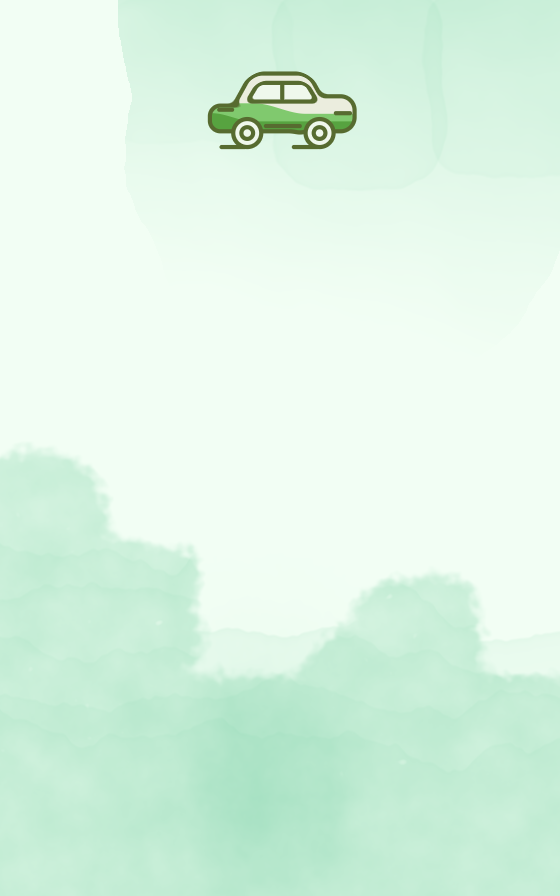
A Shadertoy shader for this background:

```glsl
// Mint watercolour washes on pale paper with a small green car icon near the top.

const vec3 PAPER = vec3(0.948, 0.996, 0.956);
const vec3 MINT  = vec3(0.76, 0.925, 0.83);
const vec3 DEEP  = vec3(0.60, 0.86, 0.73);
const vec3 INK   = vec3(0.34, 0.42, 0.19);
const vec3 CREAM = vec3(0.92, 0.93, 0.87);
const vec3 LEAF  = vec3(0.50, 0.79, 0.43);
const vec3 MOSS  = vec3(0.34, 0.64, 0.25);

// Gradient noise
vec2 hashGradient(vec2 cell) {
    vec2 h = vec2(dot(cell, vec2(127.1, 311.7)), dot(cell, vec2(269.5, 183.3)));
    return 2.0 * fract(sin(h) * 43758.5) - 1.0;
}

float noise(vec2 p) {
    vec2 i = floor(p), f = fract(p), u = f * f * (3.0 - 2.0 * f);
    vec2 e = vec2(1.0, 0.0);
    float a = dot(hashGradient(i), f);
    float b = dot(hashGradient(i + e.xy), f - e.xy);
    float c = dot(hashGradient(i + e.yx), f - e.yx);
    float d = dot(hashGradient(i + e.xx), f - e.xx);
    return mix(mix(a, b, u.x), mix(c, d, u.x), u.y);
}

float fbm(vec2 p) {
    float sum = 0.0, amp = 0.5;
    for (int i = 0; i < 5; i++) {
        sum += amp * noise(p);
        p = mat2(1.6, 1.2, -1.2, 1.6) * p + 7.3;
        amp *= 0.5;
    }
    return sum;
}

// Distance functions
float roundBox(vec2 p, vec2 halfSize, float r) {
    vec2 d = abs(p) - halfSize + r;
    return length(max(d, 0.0)) + min(max(d.x, d.y), 0.0) - r;
}

float roundTrapezoid(vec2 p, float halfBase, float height, float slope, float r) {
    float side = (abs(p.x) + slope * p.y - halfBase) / sqrt(1.0 + slope * slope);
    vec2 d = vec2(side, abs(p.y - 0.5 * height) - 0.5 * height) + r;
    return length(max(d, 0.0)) + min(max(d.x, d.y), 0.0) - r;
}

float segment(vec2 p, float x0, float x1, float y) {
    return length(vec2(p.x - clamp(p.x, x0, x1), p.y - y));
}

float smoothUnion(float a, float b, float k) {
    float h = max(k - abs(a - b), 0.0) / k;
    return min(a, b) - 0.25 * h * h * k;
}

// Thin glaze: soft fill fading inward, with a pigment rim at its edge
float glaze(float d, float depth) {
    float inside = smoothstep(0.003, -0.003, d);
    return inside * (0.5 * exp(d / depth) + 0.35 * exp(d / 0.006));
}

float upperWash(vec2 p, float top) {
    float h = top - p.y + 0.10 * fbm(p * vec2(3.0, 6.0) + p.x * 2.0);
    float reach = mix(0.43, 0.70, p.x);
    float density = 0.78 * pow(clamp(1.0 - h / reach, 0.0, 1.0), 1.35);
    vec2 w = p + 0.07 * vec2(fbm(p * 4.0), fbm(p * 4.0 + 19.0));
    density += 0.24 * glaze(roundBox(w - vec2(0.64, top - 0.15), vec2(0.15, 0.18), 0.09), 0.2);
    density += 0.20 * glaze(roundBox(w - vec2(0.97, top - 0.14), vec2(0.21, 0.18), 0.08), 0.2);
    density += 0.10 * glaze(roundBox(w - vec2(0.36, top - 0.12), vec2(0.17, 0.13), 0.09), 0.1);
    vec2 streak = (w - vec2(0.07, top - 0.08 )) * mat2(0.94, 0.34, -0.34, 0.94);
    density -= 0.32 * exp(-dot(streak * vec2(5.0, 22.0), streak * vec2(5.0, 22.0)));
    return max(density + 0.12 * density * fbm(p * 14.0), 0.0);
}

float lowerWash(vec2 p) {
    vec2 w = p + 0.06 * vec2(fbm(p * 9.0), fbm(p * 9.0 + 31.0));
    w += 0.02 * vec2(noise(p * 60.0), noise(p * 60.0 + 11.0));
    float d = w.y - 0.405;
    d = smoothUnion(d, roundBox(w - vec2(0.06, 0.45), vec2(0.14, 0.35), 0.12), 0.03);
    d = smoothUnion(d, roundBox(w - vec2(0.17, 0.40), vec2(0.19, 0.235), 0.05), 0.03);
    d = smoothUnion(d, roundBox(w - vec2(0.75, 0.35), vec2(0.12, 0.23), 0.10), 0.03);
    d = smoothUnion(d, roundBox(w - vec2(0.66, 0.30), vec2(0.12, 0.18), 0.09), 0.03);
    float mass = smoothstep(0.006, -0.022, d);
    float grain = fbm(p * 11.0);
    float density = mass * (0.80 + 0.55 * grain + 0.12 * smoothstep(0.5, 0.2, p.y));

    // Overlapping glazes with wavy upper rims
    for (int i = 0; i < 5; i++) {
        float k = float(i);
        float crest = 0.62 - 0.085 * k + 0.22 * fbm(vec2(p.x * 4.5 + k * 5.7, k * 3.1));
        density += 0.20 * mass * glaze(p.y - crest, 0.05);
    }
    float paleCrest = 0.475 + 0.12 * fbm(vec2(p.x * 5.0, 8.0));
    density += 0.42 * (1.0 - mass) * glaze(p.y - paleCrest, 0.25);

    // Darker pool at the centre and pale speckles
    vec2 pool = (w - vec2(0.47, 0.19)) / vec2(0.15, 0.19);
    density += 0.65 * exp(-dot(pool, pool));
    float speckle = smoothstep(0.42, 0.70, noise(p * 48.0)) * smoothstep(0.1, 0.3, p.y);
    return max(density - 0.45 * mass * speckle, 0.0);
}

// Car, 126 units long, centred on the origin
float cover(float d, float px) { return clamp(0.5 - d / px, 0.0, 1.0); }

vec3 drawCar(vec3 col, vec2 q, float px) {
    float body = smoothUnion(roundBox(q - vec2(-20.0, -6.5), vec2(42.0, 11.0), 9.0),
                             roundBox(q - vec2(34.0, -2.5), vec2(28.0, 15.0), 12.0), 5.0);
    body = smoothUnion(body, roundTrapezoid(q - vec2(-2.0, 2.0), 41.0, 30.0, 0.55, 9.0), 5.0);
    float sweep = q.y + 2.5 - 9.0 * smoothstep(20.0, -24.0, q.x);
    vec3 paint = mix(CREAM, LEAF, cover(sweep, px));
    paint = mix(paint, MOSS, cover(q.y + 9.0 - 7.0 * smoothstep(-25.0, -60.0, q.x), px));
    col = mix(col, paint, cover(body, px));

    float glass = roundTrapezoid(q - vec2(0.0, 8.0), 30.0, 16.0, 0.6, 5.0);
    col = mix(col, mix(PAPER, CREAM, 0.35), cover(glass, px));
    float pillar = max(abs(q.x), abs(q.y - 16.0) - 8.0);
    float lines = min(min(abs(body), abs(glass)), pillar);
    lines = min(lines, min(segment(q, -14.0, 15.0, -13.0), segment(q, 46.0, 58.0, -2.0)));
    lines = min(lines, segment(q, -54.0, -43.0, 1.0));
    col = mix(col, INK, cover(lines - 1.8, px));

    for (int i = 0; i < 2; i++) {
        float x = -30.0 + 62.0 * float(i);
        float r = length(q - vec2(x, -19.0));
        col = mix(col, mix(PAPER, CREAM, 0.4), cover(r - 12.0, px));
        float wheel = min(min(abs(r - 12.0), abs(r - 5.0)), segment(q, x - 22.0, x - 2.0, -31.0));
        col = mix(col, INK, cover(wheel - 1.8, px));
    }
    return col;
}

void mainImage(out vec4 fragColor, in vec2 fragCoord) {
    vec2 p = fragCoord / iResolution.x;
    float top = iResolution.y / iResolution.x;
    float density = upperWash(p, top) + lowerWash(p);
    vec3 col = mix(PAPER, MINT, min(density, 1.0));
    col = mix(col, DEEP, clamp(density - 1.0, 0.0, 1.0));

    float unit = 1.0 / 480.0;
    vec2 q = (p - vec2(0.504, top - 0.198)) / unit;
    col = drawCar(col, q, 1.0 / (unit * iResolution.x));
    fragColor = vec4(col, 1.0);
}
```
